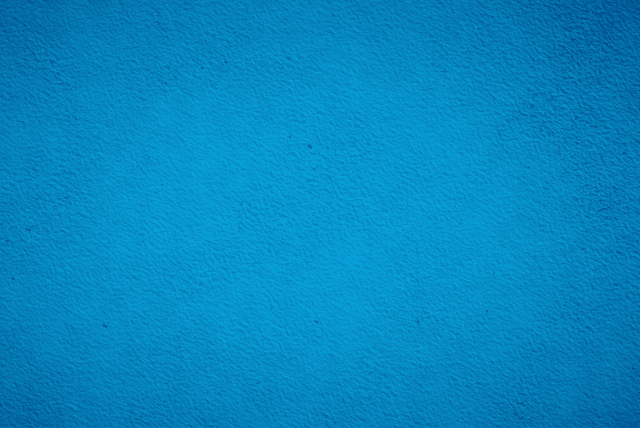
A Shadertoy shader for this texture:

```glsl
const vec3 DEEP_BLUE = vec3(0.010, 0.385, 0.615);
const vec3 MID_BLUE = vec3(0.020, 0.500, 0.722);
const vec3 BRIGHT_BLUE = vec3(0.030, 0.598, 0.818);
const vec2 LIGHT_DIR = vec2(0.5, 0.866);

// Integer hash of a lattice cell, two values in 0..1
vec2 hash2(vec2 cell) {
    uvec2 k = uvec2(ivec2(cell) + 4096);
    uint h = k.x * 73856093u ^ k.y * 19349663u;
    h = (h ^ (h >> 15)) * 2246822u;
    h ^= h >> 13;
    h *= 3266489u;
    h ^= h >> 16;
    return vec2(h & 65535u, h >> 16) / 65535.0;
}

float cornerGradient(vec2 cell, vec2 offset) {
    float angle = 6.28318 * hash2(cell).x;
    return dot(vec2(cos(angle), sin(angle)), offset);
}

float gradientNoise(vec2 p) {
    vec2 i = floor(p), f = p - i;
    vec2 u = f * f * f * (f * (f * 6.0 - 15.0) + 10.0);
    vec2 e = vec2(1.0, 0.0);
    float low = mix(cornerGradient(i, f), cornerGradient(i + e, f - e), u.x);
    float high = mix(cornerGradient(i + e.yx, f - e.yx), cornerGradient(i + 1.0, f - 1.0), u.x);
    return mix(low, high, u.y);
}

float fbm(vec2 p, int octaves) {
    float sum = 0.0, amplitude = 1.0;
    for (int i = 0; i < octaves; i++) {
        sum += amplitude * gradientNoise(p);
        p = mat2(1.6, 1.2, -1.2, 1.6) * p + 17.3;
        amplitude *= 0.55;
    }
    return sum;
}

// Plaster surface, grains stretched across the light
float plasterHeight(vec2 p, float frequency) {
    vec2 along = vec2(LIGHT_DIR.y, -LIGHT_DIR.x);
    vec2 q = vec2(dot(p, along) * 0.75, dot(p, LIGHT_DIR)) * frequency;
    vec2 bend = vec2(gradientNoise(p * frequency * 0.4), gradientNoise(p * frequency * 0.4 + 50.0));
    return fbm(q + 0.4 * bend, 2);
}

// Brightness of a slope, positive where it faces the light
float relief(vec2 p, float frequency) {
    vec2 reach = LIGHT_DIR * 0.42 / frequency;
    return plasterHeight(p, frequency) - plasterHeight(p + reach, frequency);
}

// Sparse irregular pinholes, one candidate per cell
float pinholes(vec2 p, float cells, float chance) {
    vec2 q = p * cells + 0.08 * vec2(gradientNoise(p * 90.0), gradientNoise(p * 90.0 + 30.0));
    vec2 cell = floor(q);
    vec2 place = 0.2 + 0.6 * hash2(cell + 211.0);
    vec2 pick = hash2(cell + 577.0);
    vec2 d = q - cell - place;
    d = vec2(d.x + 0.5 * d.y, d.y * 1.3);
    float radius = mix(0.035, 0.075, pick.y);
    return step(pick.x, chance) * (1.0 - smoothstep(radius * 0.3, radius, length(d)));
}

// Short dark flecks gathered where the mask is high
float flecks(vec2 p, float frequency, float mask) {
    vec2 q = vec2(p.x * 0.8 + p.y * 0.5, p.y - p.x * 0.4);
    float field = gradientNoise(q * frequency);
    return mask * smoothstep(0.22, 0.5, field);
}

float vignette(vec2 uv) {
    vec2 q = (uv - vec2(0.48, 0.49)) * 2.0;
    return dot(q, q);
}

vec3 paint(float tone) {
    vec3 lower = mix(DEEP_BLUE, MID_BLUE, tone * 2.0);
    vec3 upper = mix(MID_BLUE, BRIGHT_BLUE, tone * 2.0 - 1.0);
    return clamp(tone < 0.5 ? lower : upper, 0.0, 1.0);
}

void mainImage(out vec4 fragColor, in vec2 fragCoord) {
    vec2 uv = fragCoord / iResolution.xy;
    vec2 p = fragCoord / iResolution.y;

    // Broad shading and worn, rougher areas
    float tone = 1.05 - 0.54 * vignette(uv);
    float wear = fbm(p * 3.2 + 4.0, 3);
    float upperRight = smoothstep(0.5, 0.0, length(p - vec2(1.38, 0.78)));
    float roughness = clamp(0.95 + 0.4 * wear + 0.35 * upperRight, 0.7, 1.4);
    tone -= 0.11 * wear + 0.08 * upperRight;
    tone += 0.11 * fbm(p * 20.0, 2);

    // Lit grain with heavier shadows
    float grain = 0.46 * relief(p, 138.0) + 0.14 * relief(p + 3.7, 70.0);
    grain *= grain < 0.0 ? 1.2 : 0.92;
    tone += roughness * grain;

    // Small surface flaws
    float worn = smoothstep(-0.05, 0.7, 0.7 * wear + 0.3 * upperRight + 0.6 * gradientNoise(p * 11.0));
    tone -= 0.45 * flecks(p, 85.0, worn);
    tone -= 0.75 * pinholes(p, 10.0, 0.2);
    tone -= 0.45 * pinholes(p + 5.3, 18.0, 0.12);

    fragColor = vec4(paint(clamp(tone, -0.35, 1.15)), 1.0);
}
```
